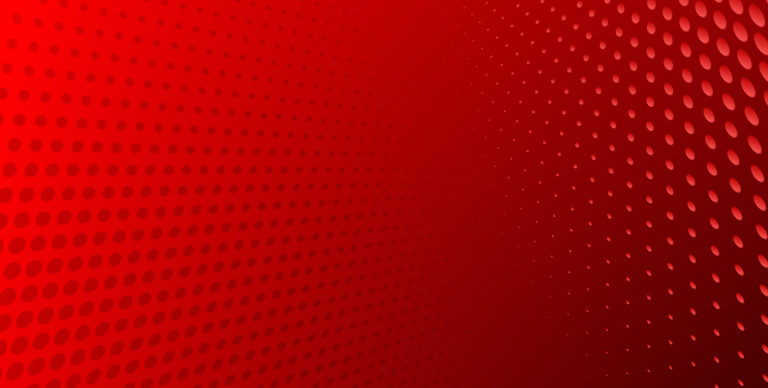
Reproduce this background procedurally as a WebGL 2 fragment shader.

```glsl
#version 300 es
precision highp float;

uniform vec2 u_resolution;
out vec4 outColor;

// Diagonal red gradient, v measured from the top
vec3 backdrop(vec2 uv) {
    float red = mix(mix(1.02, 0.57, uv.x), mix(0.93, 0.28, uv.x), uv.y);
    red -= 0.2 * uv.x * (1.0 - uv.x);
    return vec3(red, 0.004, 0.006);
}

float coverage(float dist, float softness) {
    return 1.0 - smoothstep(-softness, softness, dist);
}

// Dark dots on rows converging beyond the right edge
float darkDots(vec2 p, float pixel) {
    float shrink = max(1.0 - p.x / 2.33, 0.05);
    float row = (p.y - 0.438) / (0.066 * shrink);
    float column = -40.9 * log(shrink) + 0.22 * round(row) - 0.45;
    vec2 offset = vec2(column - round(column), row - round(row));
    offset *= vec2(0.057, 0.066) * shrink;
    offset.x += 0.25 * p.y * offset.y;
    float radius = mix(0.013, 0.023, smoothstep(0.0, 0.75, p.y)) * pow(shrink, 2.0);
    float fade = 1.0 - smoothstep(0.7, 1.15 + 0.5 * p.y, p.x);
    fade *= mix(0.75, 1.0, smoothstep(0.0, 0.5, p.y));
    return coverage(length(offset) - radius, pixel + 0.001) * fade;
}

// Bright tilted ellipses on a fanned, staggered lattice: x = shade, y = mask
vec2 brightDots(vec2 p, float pixel) {
    // Columns spread downward and widen toward the right
    float fan = 1.0 + 0.85 * p.y - 0.45 * p.y * p.y;
    float spread = max(1.0 + (p.x - 1.697) / (1.25 * fan), 0.1);
    float column = 31.0 * log(spread) + 0.45;
    float stretch = max(1.0 + (p.x - 1.684) / 1.6, 0.1);
    float row = (p.y - 0.262) / (0.0635 * stretch) + 0.5 * mod(round(column), 2.0);
    vec2 offset = vec2(column - round(column), row - round(row));
    offset *= vec2(0.0403 * fan * spread, 0.0635 * stretch);

    // Size grows toward the upper right
    float growth = clamp((p.x - 1.0 - 0.35 * p.y * p.y) / 0.91, 0.0, 1.1);
    float size = 0.029 * growth * growth * (1.0 - 0.4 * p.y);
    float tilt = mix(0.3, 0.8, p.y);
    vec2 axis = vec2(sin(tilt), cos(tilt));
    vec2 local = vec2(dot(offset, vec2(axis.y, -axis.x)), dot(offset, axis));
    vec2 radii = size * vec2(mix(0.95, 0.52, growth), 1.0) + 0.0005;
    float dist = (length(local / radii) - 1.0) * radii.x;
    float shade = clamp(0.45 + 0.45 * local.y / radii.y - 0.25 * local.x / radii.x, 0.0, 1.0);
    return vec2(shade, coverage(dist, pixel) * smoothstep(0.05, 0.3, growth));
}

void main() {
    vec2 uv = gl_FragCoord.xy / u_resolution;
    uv.y = 1.0 - uv.y;
    vec2 p = vec2(uv.x * u_resolution.x / u_resolution.y, uv.y);
    float pixel = 0.8 / u_resolution.y;

    vec3 color = backdrop(uv);
    color *= 1.0 - 0.17 * darkDots(p, pixel);

    vec2 bright = brightDots(p, pixel);
    vec3 dotColor = mix(vec3(0.76, 0.03, 0.03), vec3(0.98, 0.34, 0.33), bright.x);
    color = mix(color, dotColor, bright.y);
    outColor = vec4(clamp(color, 0.0, 1.0), 1.0);
}
```
